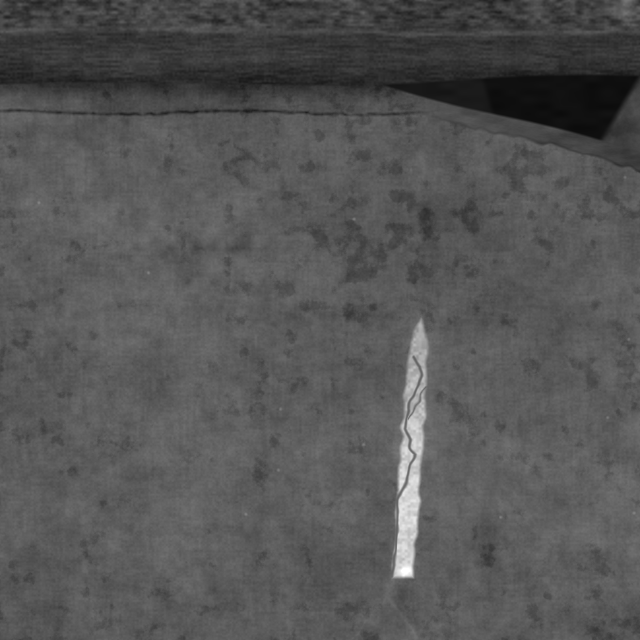
Reproduce this texture procedurally as a WebGL 2 fragment shader.

```glsl
#version 300 es
precision highp float;

uniform vec2 u_resolution;
out vec4 fragColor;

const float CLOTH = 0.366;
const float RIM = 0.29;
const float VOID_TONE = 0.06;
const float BEAM = 0.215;
const float SEAM_Y = 0.824;
const float FOLD_SLOPE = 0.26;
const float RIM_WIDTH = 0.029;
const float SLIT_TOP = 0.503;
const float SLIT_BOTTOM = 0.098;
const float SLIT_HALF = 0.0172;

// Stains: centre, then radii
const int STAINS = 10;
const vec4 STAIN[STAINS] = vec4[](
  vec4(0.33, 0.61, 0.11, 0.022), vec4(0.305, 0.57, 0.018, 0.035),
  vec4(0.195, 0.812, 0.010, 0.018), vec4(0.762, 0.147, 0.015, 0.036),
  vec4(0.635, 0.075, 0.022, 0.026), vec4(0.36, 0.055, 0.016, 0.016),
  vec4(0.65, 0.62, 0.045, 0.06), vec4(0.21, 0.30, 0.012, 0.007),
  vec4(0.008, 0.36, 0.014, 0.02), vec4(0.50, 0.505, 0.08, 0.012));

// Thread along the slit
const int KNOTS = 10;
const vec2 THREAD[KNOTS] = vec2[](
  vec2(0.645, 0.442), vec2(0.657, 0.427), vec2(0.655, 0.400),
  vec2(0.638, 0.362), vec2(0.632, 0.330), vec2(0.647, 0.290),
  vec2(0.638, 0.258), vec2(0.621, 0.219), vec2(0.619, 0.167),
  vec2(0.613, 0.100));

float hash(vec2 p) {
  return fract(sin(dot(p, vec2(127.1, 311.7))) * 43758.5453);
}

float noise(vec2 p) {
  vec2 i = floor(p), f = fract(p);
  f = f * f * (3.0 - 2.0 * f);
  return mix(mix(hash(i), hash(i + vec2(1, 0)), f.x),
             mix(hash(i + vec2(0, 1)), hash(i + vec2(1, 1)), f.x), f.y);
}

float fbm(vec2 p) {
  float sum = 0.0, amp = 0.5;
  for (int i = 0; i < 5; i++) {
    sum += amp * noise(p);
    p = mat2(1.6, 1.2, -1.2, 1.6) * p + 7.3;
    amp *= 0.55;
  }
  return sum - 0.53;
}

float segment(vec2 p, vec2 a, vec2 b) {
  vec2 d = b - a;
  return length(p - a - d * clamp(dot(p - a, d) / dot(d, d), 0.0, 1.0));
}

// 1 where d is negative, softened over width w
float cover(float d, float w) { return 1.0 - smoothstep(-w, w, d); }

float clothTone(vec2 p) {
  float blotch = fbm(p * 24.0 + 40.0);
  float tone = CLOTH + 0.10 * fbm(p * 6.0) + 0.10 * blotch + 0.07 * fbm(p * 75.0);
  // Dark flecks gathered in clouds
  tone -= 0.07 * smoothstep(0.08, 0.3, fbm(p * 42.0 + 9.0) + 0.4 * fbm(p * 5.0 + 3.0));
  // Broken weave and grain
  tone += 0.022 * (noise(p * vec2(45, 260)) + noise(p * vec2(260, 45)) - 1.0);
  tone += 0.035 * (noise(p * 330.0) - 0.5);
  for (int i = 0; i < STAINS; i++) {
    vec2 q = (p + 0.012 * (noise(p * 50.0) - 0.5) - STAIN[i].xy) / STAIN[i].zw;
    tone -= 0.075 * exp(-dot(q, q)) * (0.15 + noise(p * 75.0 + 5.0));
  }
  // Sparse pale specks
  vec2 cell = floor(p * 24.0), f = fract(p * 24.0) - 0.5;
  vec2 spot = 0.6 * vec2(hash(cell + 11.0), hash(cell + 23.0)) - 0.3;
  return tone + 0.12 * step(0.985, hash(cell + 3.0)) * cover(length(f - spot) - 0.05, 0.05);
}

float beamTone(vec2 p) {
  float tone = BEAM + 0.11 * fbm(p * vec2(9, 34));
  float upper = smoothstep(0.94, 0.97, p.y);
  tone += 0.16 * (noise(p * vec2(95, 150)) - 0.5) * upper;
  tone += 0.07 * (noise(p * vec2(50, 260)) - 0.5) + 0.05 * (noise(p * 280.0) - 0.5);
  float streak = (p.y - 0.951 - 0.004 * sin(p.x * 7.0)) / 0.006;
  tone += 0.13 * exp(-streak * streak) * noise(p * vec2(14, 90));
  tone += 0.035 * upper;
  tone += 0.16 * exp(-pow(length((p - vec2(0.975, 0.99)) / vec2(0.015, 0.02)), 2.0));
  return tone - 0.07 * (1.0 - smoothstep(0.870, 0.910, p.y));
}

void main() {
  vec2 p = gl_FragCoord.xy / u_resolution;
  float px = 0.8 / u_resolution.y;
  float beamEdge = 0.869 + 0.012 * smoothstep(0.55, 0.9, p.x) + 0.002 * sin(p.x * 9.0);
  float foldEdge = 0.867 - FOLD_SLOPE * (p.x - 0.6) + 0.003 * sin(p.x * 16.0);
  float tone = clothTone(p);

  // Shadow under the beam, stitched seam and folded rim
  float flatPart = 1.0 - smoothstep(0.60, 0.72, p.x);
  tone -= flatPart * (0.04 * smoothstep(0.818, 0.828, p.y) + 0.13 * smoothstep(0.835, 0.873, p.y));
  float seamD = abs(p.y - SEAM_Y - 0.003 * sin(p.x * 17.0 + 1.5) - 0.003 * (noise(p * 90.0) - 0.5));
  float stitch = 0.45 + 0.7 * noise(vec2(p.x * 130.0, 2.0));
  tone -= 0.17 * stitch * cover(seamD - 0.002, 0.003) * (1.0 - smoothstep(0.62, 0.70, p.x));
  float rimEdge = foldEdge - RIM_WIDTH + 0.007 * (noise(p * 65.0) - 0.5);
  float rimTone = RIM + 0.15 * fbm(p * vec2(30, 80)) - 0.07 * smoothstep(0.85, 1.0, p.x);
  rimTone -= 0.05 * cover(abs(p.y - rimEdge) - 0.003, 0.003);
  tone = mix(tone, rimTone, cover(rimEdge - p.y, 0.003) * smoothstep(0.64, 0.72, p.x));

  // Dark opening with its pale right side
  float gap = cover(foldEdge - p.y, px + 0.0015) * smoothstep(0.585, 0.61, p.x);
  float inner = VOID_TONE + 0.035 * cover(p.x - 0.765 + 0.3 * (p.y - 0.84), 0.006);
  inner += 0.03 * (noise(p * vec2(40, 90)) - 0.5);
  float side = p.x - 0.938 - 0.6 * (p.y - 0.783);
  inner = mix(inner, 0.25 + 0.2 * fbm(p * 40.0), smoothstep(-0.004, 0.012, side));
  tone = mix(tone, inner, gap);
  tone = mix(tone, beamTone(p), cover(beamEdge - p.y, 0.003));

  // Bright slit with a tapered tip and frayed sides
  float axis = 0.629 + 0.071 * (p.y - 0.1);
  float halfWidth = SLIT_HALF * sqrt(clamp((SLIT_TOP - p.y) / 0.09, 0.0, 1.0));
  halfWidth += 0.006 * (noise(vec2(p.y * 60.0, step(axis, p.x) * 9.0)) - 0.6);
  float slitD = max(abs(p.x - axis) - halfWidth, max(SLIT_BOTTOM - p.y, p.y - SLIT_TOP));
  float glow = mix(0.83, 0.64, smoothstep(0.2, 0.48, p.y));
  glow += 0.14 * (noise(p * 230.0) - 0.5) + 0.16 * fbm(p * 45.0);
  tone += 0.035 * exp(-max(slitD, 0.0) * 160.0);
  tone = mix(tone, glow, cover(slitD, 0.0025 + px));
  float threadD = 1.0;
  vec2 wobble = vec2(0.007 * (noise(p * 70.0) - 0.5), 0.0);
  for (int i = 0; i < KNOTS - 1; i++)
    threadD = min(threadD, segment(p + wobble, THREAD[i], THREAD[i + 1]));
  threadD = min(threadD, segment(p + wobble, vec2(0.666, 0.395), vec2(0.638, 0.345)) + 0.001);
  tone = mix(tone, 0.35, 0.85 * cover(threadD - 0.0022, 0.002));

  // Bright foot and faint loose threads below
  tone += 0.25 * exp(-pow(length((p - vec2(0.633, 0.107)) / vec2(0.009, 0.007)), 2.0));
  vec2 q = p + wobble;
  float tail = min(segment(q, vec2(0.613, 0.10), vec2(0.605, 0.068)),
                   segment(q, vec2(0.605, 0.068), vec2(0.652, 0.003)));
  tail = min(tail, segment(q, vec2(0.605, 0.068), vec2(0.55, 0.0)) + 0.003);
  tone += 0.05 * cover(tail - 0.003, 0.005);

  fragColor = vec4(vec3(clamp(tone, 0.0, 1.0)), 1.0);
}
```
